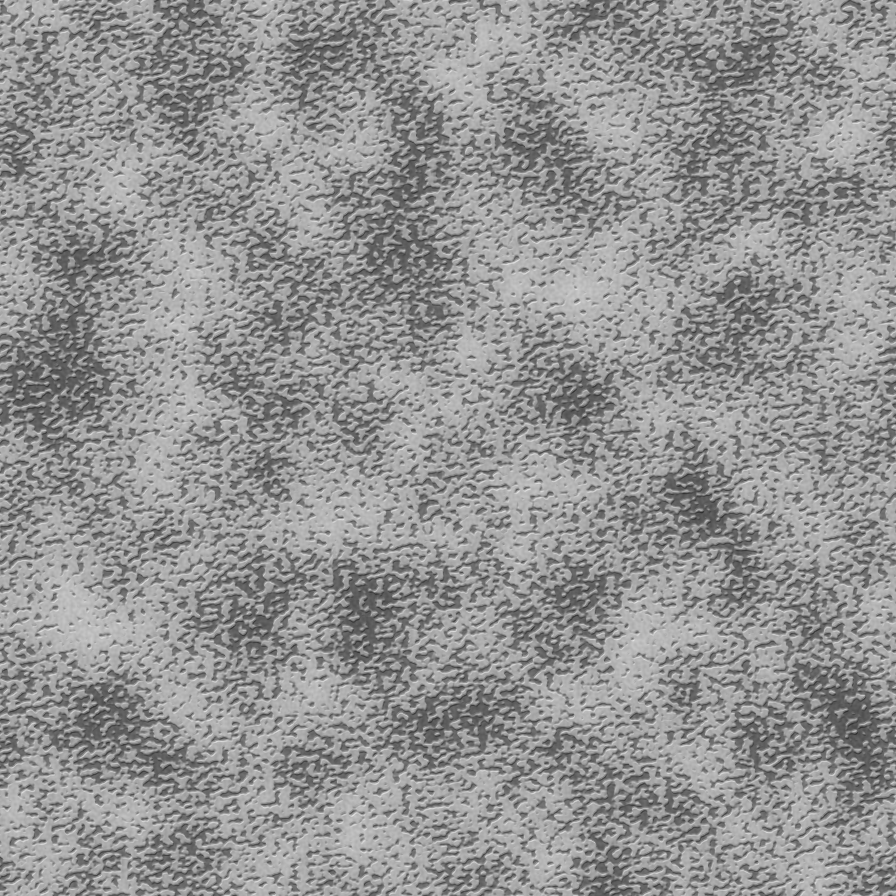
A Shadertoy shader for this texture:

```glsl
// Tiling grey stone: small slanted pits, lit from above, crowd together in
// dark cloudy patches and thin out on the pale ones. All layers are wrapped
// gradient noise; the lattice can be sheared and still tile.

const float PLAIN_GREY = 0.665;
const float PIT_GREY = 0.425;
const vec2 TOWARD_LIGHT = vec2(-0.0005, 0.0014);

// Integer hash of a lattice cell, giving a value in 0..1
float hash(vec2 cell, float seed) {
    uvec3 k = uvec3(ivec3(vec3(cell, seed)));
    uint h = k.x * 1597334677u ^ k.y * 3812015801u ^ k.z * 2798796415u;
    h = (h ^ (h >> 16)) * 2146121005u;
    h = (h ^ (h >> 15)) * 2221713035u;
    h ^= h >> 16;
    return float(h >> 8) / 16777216.0;
}

// Ramp of one lattice corner; the cell is wrapped along the sheared lattice
float cornerRamp(vec2 cell, vec2 offset, vec2 cells, float shear, float seed) {
    float turns = floor(cell.x / cells.x);
    cell -= turns * vec2(cells.x, shear);
    cell.y = mod(cell.y, cells.y);
    float angle = 6.28319 * hash(cell, seed);
    return dot(vec2(cos(angle), sin(angle)), offset);
}

// Gradient noise with whole numbers of cells and of shear rows per canvas
float tileNoise(vec2 uv, vec2 cells, float shear, float seed) {
    vec2 p = uv * cells + vec2(0.0, shear * uv.x);
    vec2 i = floor(p), f = p - i;
    vec2 w = f * f * f * (f * (f * 6.0 - 15.0) + 10.0);
    vec2 e = vec2(1.0, 0.0);
    float a = cornerRamp(i, f, cells, shear, seed);
    float b = cornerRamp(i + e.xy, f - e.xy, cells, shear, seed);
    float c = cornerRamp(i + e.yx, f - e.yx, cells, shear, seed);
    float d = cornerRamp(i + e.xx, f - e.xx, cells, shear, seed);
    return mix(mix(a, b, w.x), mix(c, d, w.x), w.y);
}

// Cloudy patches, negative where the stone is dark
float patches(vec2 uv) {
    float sum = 0.0, amplitude = 1.0, cells = 8.0;
    for (int octave = 0; octave < 4; octave++) {
        sum += amplitude * tileNoise(uv, vec2(cells), 0.0, float(octave + 1));
        amplitude *= 0.6;
        cells *= 2.0;
    }
    return sum;
}

// Pit depth, 0 on the plain surface and 1 at the bottom
float pitDepth(vec2 uv, float threshold) {
    float n = 0.8 * tileNoise(uv, vec2(105.0, 160.0), -26.0, 11.0)
            + 0.35 * tileNoise(uv, vec2(190.0, 250.0), -30.0, 12.0);
    return smoothstep(-0.13, 0.15, n - threshold);
}

void mainImage(out vec4 fragColor, in vec2 fragCoord) {
    vec2 uv = fragCoord / iResolution.xy;
    float patchTone = patches(uv);
    float threshold = 0.07 + 0.34 * patchTone;

    // Pits, with a shaded upper wall and a bright lower one
    float depth = pitDepth(uv, threshold);
    float relief = pitDepth(uv + TOWARD_LIGHT, threshold)
                 - pitDepth(uv - TOWARD_LIGHT, threshold);
    float grey = mix(PLAIN_GREY, PIT_GREY, depth) + 0.14 * relief;

    // Broad shading and fine grain
    grey += 0.10 * patchTone;
    grey += 0.07 * tileNoise(uv, vec2(230.0), 0.0, 21.0);

    fragColor = vec4(vec3(clamp(grey, 0.0, 1.0)), 1.0);
}
```
